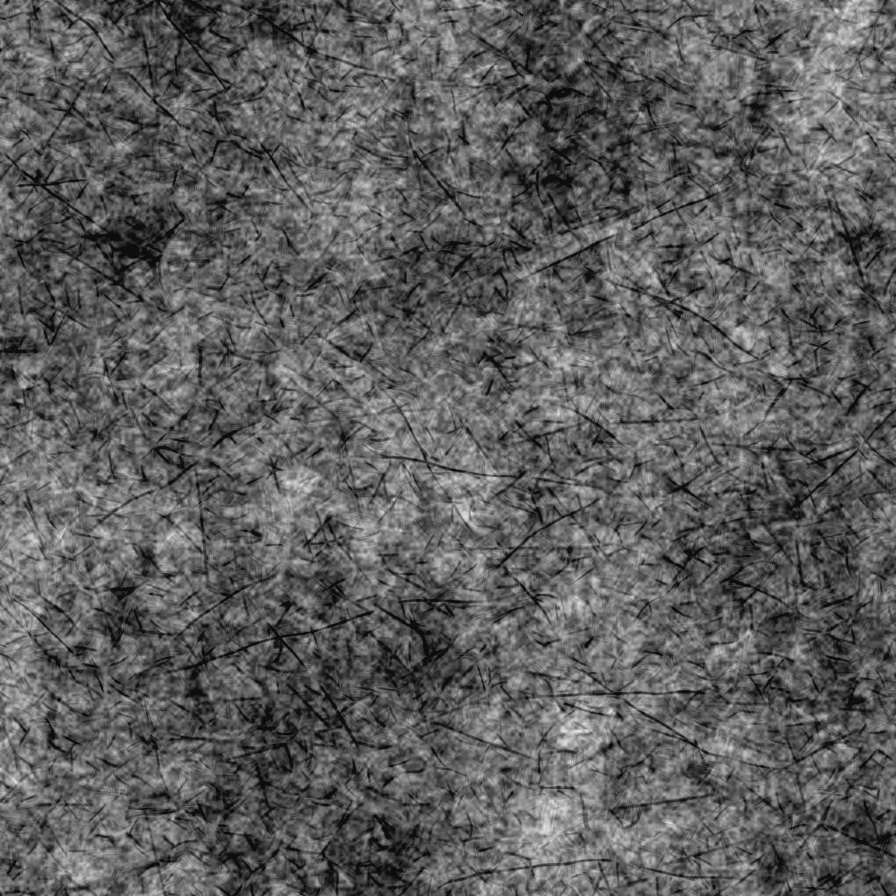
Give the GLSL for this texture, as a Shadertoy shader.

```glsl
// Draws a dark grey, crushed fibrous surface of overlapping flakes, creases and scratches.
#define BASE_TONE 0.425
#define CLOUD_AMOUNT 0.42
#define FLAKE_AMOUNT 0.17
#define GRAIN_AMOUNT 0.25
#define CREASE_DEPTH 0.10
#define SCRATCH_DEPTH 0.25
#define STREAK_LIGHT 0.13
#define CRACK_COUNT 22
#define CRACK_WIDTH 0.0024

vec3 hash3(vec2 p) {
    vec3 h = fract(p.xyx * vec3(0.1031, 0.1030, 0.0973));
    h += dot(h, h.yxz + 33.33);
    return fract((h.xxy + h.yzz) * h.zyx);
}

float noise(vec2 p) {
    vec2 i = floor(p), f = fract(p);
    f = f * f * (3.0 - 2.0 * f);
    return mix(mix(hash3(i).x, hash3(i + vec2(1, 0)).x, f.x),
               mix(hash3(i + vec2(0, 1)).x, hash3(i + vec2(1, 1)).x, f.x), f.y);
}

float fbm(vec2 p) {
    float sum = 0.0, amp = 0.5;
    for (int i = 0; i < 4; i++) {
        sum += amp * noise(p);
        p = p * 2.03 + 17.3;
        amp *= 0.5;
    }
    return sum / 0.9375;
}

vec2 rotate(vec2 p, float a) {
    float c = cos(a), s = sin(a);
    return vec2(c * p.x + s * p.y, c * p.y - s * p.x);
}

// Tapered stroke along the x axis
float stroke(vec2 q, float halfLength, float width) {
    return (1.0 - smoothstep(width * 0.2, width, abs(q.y)))
         * (1.0 - smoothstep(halfLength * 0.5, halfLength, abs(q.x)));
}

// Overlapping skewed shards, each with its own tone and grain direction
float flakes(vec2 p, float cells, float pixel) {
    p *= cells;
    float tone = 0.0, soft = pixel * cells * 0.7 + 0.015;
    for (int y = -1; y <= 1; y++)
    for (int x = -1; x <= 1; x++) {
        vec2 id = floor(p) + vec2(x, y);
        vec3 a = hash3(id + cells), b = hash3(id + cells * 3.0 + 51.0);
        vec2 q = rotate(p - id - a.xy, (a.z - 0.5) * 3.1);
        q.x += q.y * (b.z - 0.5) * 1.2;
        vec2 size = mix(vec2(0.35, 0.16), vec2(0.75, 0.45), b.xy);
        vec2 e = abs(q) - size;
        float d = max(e.x, e.y);
        float fibre = noise(q * vec2(2.5, 14.0) + id * 7.0) - 0.5;
        float rim = smoothstep(-0.09, 0.0, d) * step(q.y, 0.0);
        float flake = fract(b.x * 7.0 + a.z * 5.0) - 0.5 + 0.9 * fibre - 0.5 * rim;
        tone = mix(tone, flake, 0.85 * (1.0 - smoothstep(-soft, soft, d)));
    }
    return tone;
}

// Short straight scratches, at most one per cell
float scratches(vec2 p, float cells, float width, float share) {
    p *= cells;
    float mark = 0.0;
    for (int y = -1; y <= 1; y++)
    for (int x = -1; x <= 1; x++) {
        vec2 id = floor(p) + vec2(x, y);
        vec3 a = hash3(id + cells * 2.0 + 9.0), b = hash3(id + cells * 5.0 + 83.0);
        vec2 q = rotate(p - id - a.xy, (a.z - 0.57) * 2.6);
        float s = stroke(q, mix(0.35, 0.85, b.x), width * cells);
        mark = max(mark, s * step(b.y, share) * (0.5 + 0.5 * b.z));
    }
    return mark;
}

// Wavy dark folds where stretched noise crosses its middle value
float crease(vec2 p) {
    float fold = 1.0 - smoothstep(0.0, 0.11, abs(noise(p) - 0.5));
    return fold * smoothstep(0.35, 0.65, noise(p * 0.7 + 31.0));
}

void mainImage(out vec4 fragColor, in vec2 fragCoord) {
    float pixel = 1.0 / iResolution.y;
    vec2 uv = fragCoord * pixel;
    vec2 wobble = vec2(noise(uv * 38.0), noise(uv * 38.0 + 70.0)) - 0.5;
    vec2 bend = vec2(noise(uv * 9.0 + 20.0), noise(uv * 9.0 + 45.0)) - 0.5;
    vec2 p = uv + 0.009 * wobble;

    // Clouds, soft upright and level bands, flakes and fine grain
    float tone = BASE_TONE + CLOUD_AMOUNT * (fbm(uv * 4.5 + 3.0) - 0.5);
    tone += 0.11 * (noise(p * vec2(30.0, 5.0)) + noise(p * vec2(4.0, 24.0) + 60.0) - 1.0);
    tone += FLAKE_AMOUNT * (flakes(p, 13.0, pixel) + flakes(p + 0.37, 27.0, pixel)
                          + flakes(p + 0.71, 52.0, pixel));
    tone += GRAIN_AMOUNT * (noise(uv * vec2(110.0, 150.0)) + noise(uv * 255.0 + 90.0) - 1.0);

    // Creases and scattered scratches
    vec2 folded = p + 0.025 * bend;
    float folds = crease(folded * vec2(27.0, 9.0)) + crease(folded * vec2(10.0, 32.0) + 50.0);
    float dark = scratches(p, 46.0, 0.0023, 0.65);
    dark = max(dark, scratches(p + 0.23, 22.0, 0.0028, 0.6));
    dark = max(dark, scratches(uv + 0.004 * bend, 10.0, 0.0028, 0.5));
    float light = scratches(p + 0.57, 31.0, 0.0034, 0.4);

    // Long bent cracks, some flanked by a pale bundle of fibres
    for (int i = 0; i < CRACK_COUNT; i++) {
        vec3 a = hash3(vec2(i, 5.0)), b = hash3(vec2(i, 29.0));
        vec2 q = rotate(uv + 0.03 * bend + 0.004 * wobble - a.xy, (a.z - 0.6) * 1.7);
        float reach = mix(0.09, 0.24, b.x);
        float broken = smoothstep(0.2, 0.45, noise(q * vec2(30.0, 5.0) + a.xy * 40.0));
        dark = max(dark, 1.2 * broken * stroke(q, reach, CRACK_WIDTH));
        float fibres = noise(q * vec2(9.0, 260.0) + b.xy * 50.0);
        light = max(light, step(0.6, b.z) * fibres * stroke(q - vec2(0.0, 0.009), reach, 0.012));
    }

    tone += STREAK_LIGHT * light - CREASE_DEPTH * folds - SCRATCH_DEPTH * dark;
    fragColor = vec4(vec3(clamp(tone, 0.05, 0.88)), 1.0);
}
```
